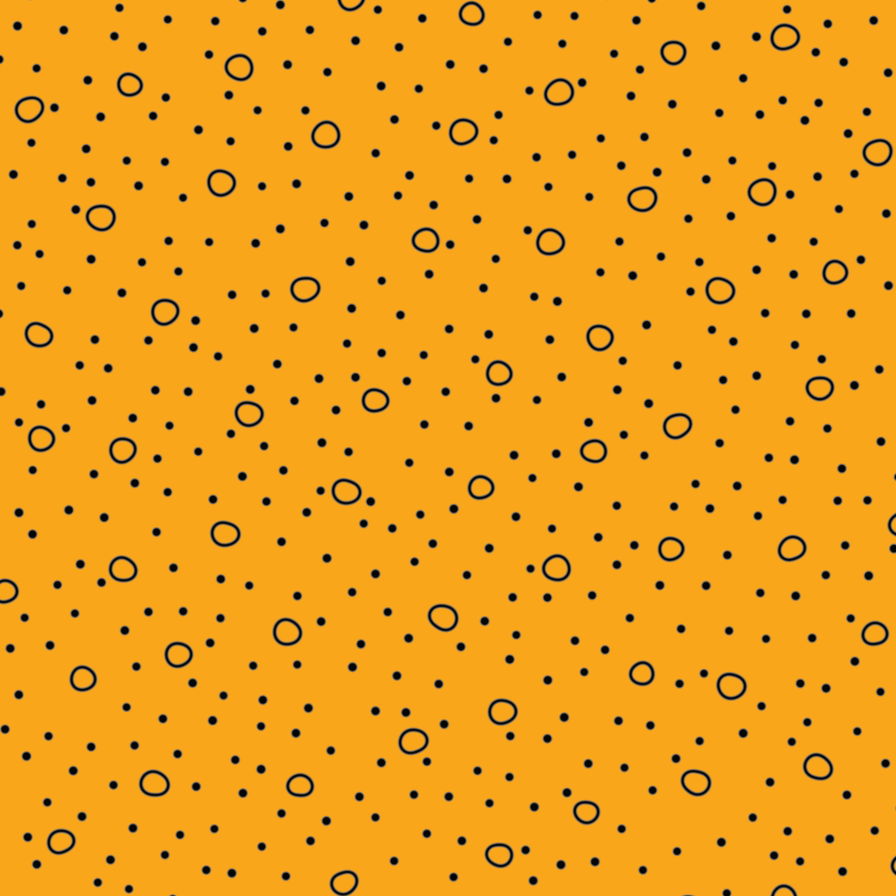
Reproduce this pattern procedurally as a Shadertoy shader.

```glsl
// Hand-drawn ink rings and small dots scattered evenly over an amber ground.
// Both sets sit on turned, staggered and jittered lattices; dots that would
// crowd a ring are left out. Soft ink edges carry a faint cool fringe.

const vec3 AMBER  = vec3(0.98, 0.65, 0.10);
const vec3 INK    = vec3(0.02, 0.02, 0.02);
const vec3 FRINGE = vec3(0.00, 0.09, 0.25);   // added halfway through an edge

const float RING_PITCH  = 0.1336;
const float RING_TURN   = 0.22;
const float RING_JITTER = 0.38;
const float RING_RADIUS = 0.0132;
const float RING_STROKE = 0.00195;            // half the line width
const float RING_CLEAR  = 0.027;              // dot-free radius round a ring

const float DOT_PITCH   = 0.0452;
const float DOT_TURN    = 0.93;
const float DOT_JITTER  = 0.50;
const float DOT_RADIUS  = 0.0048;

const float SOFTNESS    = 0.0018;             // half width of an ink edge
const float TAU         = 6.2831853;

vec2 hash22(vec2 p) {
    vec3 q = fract(p.xyx * vec3(0.1031, 0.1030, 0.0973));
    q += dot(q, q.yzx + 33.33);
    return fract((q.xx + q.yz) * q.zy);
}

// Nearest point of a staggered, jittered lattice: xy = position, zw = cell.
vec4 nearestSite(vec2 p, float pitch, float turn, float jitter) {
    float c = cos(turn), s = sin(turn);
    mat2 rotation = mat2(c, s, -s, c);
    vec2 q = p * rotation / pitch;
    vec4 best = vec4(0.0);
    float bestDist = 1e9;
    for (int j = -1; j <= 1; j++) {
        float row = floor(q.y) + float(j);
        float shift = 0.5 * mod(row, 2.0);
        for (int i = -1; i <= 1; i++) {
            vec2 cell = vec2(floor(q.x - shift) + float(i), row);
            vec2 offset = (hash22(cell + 71.0 * turn) - 0.5) * jitter;
            vec2 site = cell + vec2(shift, 0.0) + 0.5 + offset;
            float d = distance(q, site);
            if (d < bestDist) {
                bestDist = d;
                best = vec4(rotation * site * pitch, cell);
            }
        }
    }
    return best;
}

vec4 nearestRing(vec2 p) {
    return nearestSite(p, RING_PITCH, RING_TURN, RING_JITTER);
}

// Slightly oval, wobbly outline; most rings are a little wider than tall.
float ringDistance(vec2 p) {
    vec4 ring = nearestRing(p);
    vec2 v = p - ring.xy;
    vec2 shape = hash22(ring.zw + 17.3);
    vec2 phase = hash22(ring.zw + 48.9);
    float angle = atan(v.y, v.x);
    float wobble = (0.02 + 0.08 * shape.x) * cos(2.0 * angle + 1.8 * (phase.x - 0.5))
                 + 0.03 * cos(3.0 * angle + TAU * phase.y);
    float radius = RING_RADIUS * (0.92 + 0.16 * shape.y) * (1.0 + wobble);
    return abs(length(v) - radius) - RING_STROKE;
}

float dotDistance(vec2 p) {
    vec4 site = nearestSite(p, DOT_PITCH, DOT_TURN, DOT_JITTER);
    if (distance(site.xy, nearestRing(site.xy).xy) < RING_CLEAR) return 1.0;
    float size = 0.95 + 0.1 * hash22(site.zw + 5.7).x;
    return distance(p, site.xy) - DOT_RADIUS * size;
}

void mainImage(out vec4 fragColor, in vec2 fragCoord) {
    vec2 p = fragCoord / iResolution.y;
    float edge = max(SOFTNESS, 0.75 / iResolution.y);
    float d = min(ringDistance(p), dotDistance(p));

    // Ink coverage, with the cool fringe strongest at half coverage
    float ink = 1.0 - smoothstep(-edge, edge, d);
    vec3 color = mix(AMBER, INK, ink) + FRINGE * 4.0 * ink * (1.0 - ink);
    fragColor = vec4(color, 1.0);
}
```
